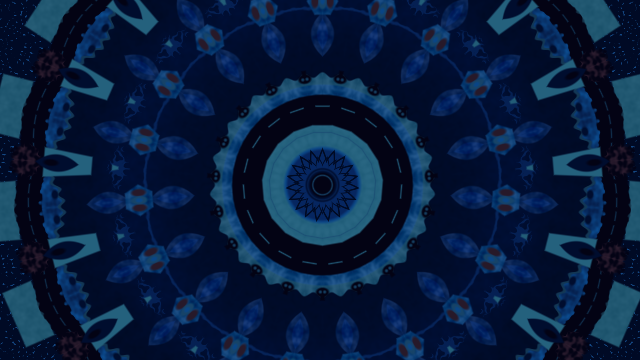
Reproduce this background procedurally as a Shadertoy shader.

```glsl
// A dark blue kaleidoscopic mandala with nineteen mirrored sectors.
// Polar folding repeats distance-field flowers, clasps, bands and plates
// around one centre; gradient noise gives the painted parts their grain.

const float TAU = 6.2831853;
const float SECTORS = 19.0;
const vec3 NAVY = vec3(0.0, 0.05, 0.18);
const vec3 INK = vec3(0.01, 0.01, 0.08);
const vec3 INDIGO = vec3(0.02, 0.12, 0.30);
const vec3 STEEL = vec3(0.08, 0.24, 0.37);
const vec3 BLUE = vec3(0.04, 0.27, 0.52);
const vec3 TEAL = vec3(0.14, 0.38, 0.49);
const vec3 RUST = vec3(0.17, 0.11, 0.18);

vec2 hashGradient(vec2 cell) {
    float h = fract(sin(dot(cell, vec2(127.1, 311.7))) * 43758.5);
    return vec2(cos(TAU * h), sin(TAU * h));
}

float gradientNoise(vec2 p) {
    vec2 i = floor(p), f = p - i;
    vec2 u = f * f * f * (f * (f * 6.0 - 15.0) + 10.0);
    vec2 e = vec2(0.0, 1.0);
    float low = mix(dot(hashGradient(i), f), dot(hashGradient(i + e.yx), f - e.yx), u.x);
    float high = mix(dot(hashGradient(i + e), f - e), dot(hashGradient(i + 1.0), f - 1.0), u.x);
    return mix(low, high, u.y);
}

// Mirrored sector coordinates: x runs outward, y runs along the circle.
vec2 foldSector(vec2 p, float shift) {
    float width = TAU / SECTORS;
    float a = (fract(atan(p.x, p.y) / width + shift + 0.5) - 0.5) * width;
    return length(p) * vec2(cos(a), abs(sin(a)));
}

float ellipse(vec2 p, vec2 radii) {
    return (length(p / radii) - 1.0) * min(radii.x, radii.y);
}

float box(vec2 p, vec2 halfSize) {
    vec2 d = abs(p) - halfSize;
    return length(max(d, 0.0)) + min(max(d.x, d.y), 0.0);
}

float petal(vec2 p, vec2 halfSize) {
    float t = clamp(p.x / halfSize.x, -1.0, 1.0);
    return max(abs(p.y) - halfSize.y * (1.0 - t * t), abs(p.x) - halfSize.x);
}

float band(float r, float inner, float outer) {
    return abs(r - 0.5 * (inner + outer)) - 0.5 * (outer - inner);
}

float fill(float d) {
    float soft = 1.2 / iResolution.y;
    return 1.0 - smoothstep(-soft, soft, d);
}

vec3 paint(vec3 base, vec3 tint, float d) { return mix(base, tint, fill(d)); }

// Spiked rosette, faceted disc, dashed dark ring and notched collar.
vec3 drawHub(vec3 c, vec2 q, vec2 h, float r, float grain) {
    float phase = q.y / max(r, 0.001) * SECTORS / (0.5 * TAU);
    float collar = 0.306 + 0.007 * cos(phase * TAU);
    c = paint(c, mix(STEEL, TEAL, 0.45) + 0.08 * grain, r - collar);
    c = paint(c, INK, ellipse(h - vec2(0.298, 0.0), vec2(0.013, 0.018)));
    c = paint(c, INK, box(h - vec2(0.311, 0.0), vec2(0.010, 0.006)));
    c = paint(c, STEEL, ellipse(h - vec2(0.297, 0.006), vec2(0.004)));
    c = paint(c, mix(BLUE, STEEL, 0.35) + 0.16 * grain, r - 0.279);
    c = paint(c, INK, r - 0.251);
    c = paint(c, TEAL * 1.1, box(q - vec2(0.219, 0.0), vec2(0.0012, 0.019)));
    c = paint(c, TEAL + 0.04 * grain, q.x - 0.166);
    c = paint(c, STEEL * 1.2, abs(q.x - 0.146) - 0.0006);
    c = mix(c, BLUE, 1.0 - smoothstep(0.101, 0.112, r));
    c = mix(c, INDIGO * 1.25, 1.0 - smoothstep(0.094, 0.104, r));
    float spike = mix(0.098, 0.066, phase);
    c = paint(c, NAVY * 0.75, abs(r - spike) - 0.005);
    c = paint(c, NAVY * 0.8, abs(r - mix(0.056, 0.078, phase)) - 0.003);
    c = paint(c, NAVY, r - 0.047);
    c = paint(c, INDIGO, abs(r - 0.041) - 0.002);
    c = paint(c, INK, r - 0.034);
    return paint(c, STEEL * 1.15, abs(r - 0.027) - 0.0015);
}

// Chain of two-petalled flowers with small studs between them.
vec3 drawGarland(vec3 c, vec2 q, vec2 h, float r, float grain) {
    float sprig = abs(gradientNoise(h * 55.0)) + 14.0 * abs(r - 0.57) + 6.0 * h.y;
    c = mix(c, INDIGO * 1.2, 0.8 * (1.0 - smoothstep(0.35, 0.55, sprig)));
    c = paint(c, INDIGO * 1.15, abs(r - 0.493 - 0.006 * grain) - 0.004);
    vec3 leaf = INDIGO * 1.05 + 0.10 * grain;
    float inward = petal(q - vec2(0.419, 0.0), vec2(0.062, 0.032));
    float outward = petal(q - vec2(0.597, 0.0), vec2(0.060, 0.030));
    c = paint(c, leaf, min(inward, outward));
    c = paint(c, leaf * 1.3, min(inward, outward) + 0.017);
    vec2 core = q - vec2(0.511, 0.0);
    float hexagon = max(abs(core.x), 0.5 * abs(core.x) + 0.866 * core.y) - 0.038;
    c = paint(c, BLUE * 0.85 + 0.14 * grain, hexagon);
    c = paint(c, RUST * 0.9, ellipse(core - vec2(0.0, 0.021), vec2(0.020, 0.010)));
    c = paint(c, STEEL * 1.1, ellipse(core, vec2(0.023, 0.011)));
    c = paint(c, BLUE, ellipse(core, vec2(0.009, 0.006)));
    float stud = box(h - vec2(0.578, 0.0), vec2(0.009, 0.006 + 0.25 * (h.x - 0.578)));
    return paint(c, TEAL * 0.95, stud);
}

// Outer scales, dark dashed belt, pale plates and open clasps.
vec3 drawRim(vec3 c, vec2 q, vec2 h, float r, float grain) {
    float speck = smoothstep(0.28, 0.5, gradientNoise(h * 130.0));
    c = mix(c, NAVY * 0.8 + STEEL * speck, smoothstep(0.83, 0.86, r));
    c = paint(c, TEAL * 0.9 + 0.04 * grain, box(q - vec2(0.892, 0.0), vec2(0.043, 0.082)));
    float scallop = 0.722 + 0.007 * cos(q.y * 190.0) + 0.35 * q.y * q.y / 0.08;
    float scales = max(scallop - r, r - 0.80);
    c = paint(c, STEEL * 0.9, scales);
    c = paint(c, mix(INDIGO, BLUE, 0.55 + 0.9 * grain), scales + 0.009);
    c = paint(c, NAVY, ellipse(q - vec2(0.743, 0.035), vec2(0.009, 0.013)));
    float bow = 0.819 - 1.1 * q.y * q.y;
    c = paint(c, INK, abs(r - bow - 0.012 * grain) - 0.037);
    c = paint(c, STEEL, max(abs(r - bow) - 0.001, abs(fract(q.y * 26.0) - 0.5) / 26.0 - 0.012));
    vec3 rusty = mix(INK, RUST, smoothstep(-0.25, 0.3, grain));
    c = paint(c, rusty, ellipse(h - vec2(0.825, 0.0), vec2(0.040, 0.045)) + 0.02 * grain);
    vec2 k = h - vec2(0.710, 0.0);
    float clasp = max(abs(k.x) - 0.067, k.y - 0.033 - 0.12 * k.x);
    c = paint(c, TEAL, clasp);
    c = paint(c, NAVY, petal(k - vec2(0.030, 0.0), vec2(0.060, 0.024)));
    return paint(c, INK, ellipse(k - vec2(0.047, 0.0), vec2(0.020, 0.009)));
}

void mainImage(out vec4 fragColor, in vec2 fragCoord) {
    vec2 p = (fragCoord - 0.5 * iResolution.xy) / iResolution.y - vec2(0.007, -0.014);
    float r = length(p);
    vec2 q = foldSector(p, 0.0), h = foldSector(p, 0.5);
    float grain = gradientNoise(q * 38.0) + 0.5 * gradientNoise(q * 85.0);

    // Navy ground with a faint halo beneath the garland.
    float halo = exp(-pow((r - 0.52) / 0.10, 2.0));
    vec3 c = NAVY * (0.85 + 0.25 * halo + 0.12 * grain);
    c = drawRim(c, q, h, r, grain);
    c = drawGarland(c, q, h, r, grain);
    c = drawHub(c, q, h, r, grain);
    fragColor = vec4(clamp(c, 0.0, 1.0), 1.0);
}
```
